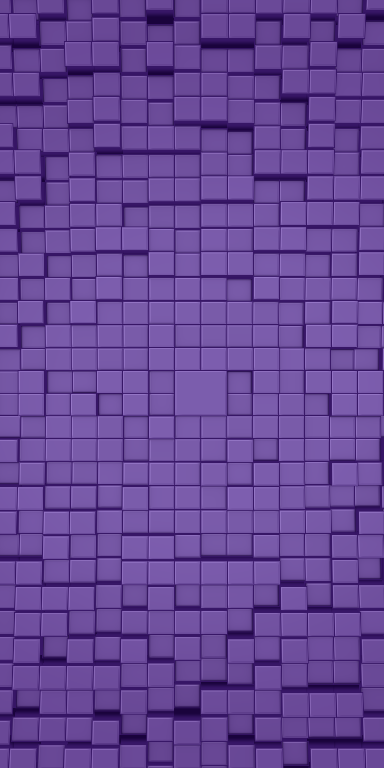
A Shadertoy shader for this background:

```glsl
// A wall of violet blocks pushed out to uneven heights, seen head on.
// Raised tops slide away from the vanishing point, which bares their inner
// walls; nearby higher blocks throw soft contact shadows on lower ones.

const vec2 VANISHING_POINT = vec2(0.523, 0.488);
const float COLUMN_WIDTH = 0.0664;  // share of the canvas width
const float ROW_HEIGHT = 0.0284;    // share of the canvas height, at the middle
const float ROW_GROWTH = 0.00024;   // rows get taller away from the middle
const vec2 RISE = vec2(0.024, 0.027); // outward slide of the highest block
const float TERRACE = 0.008;        // inner wall bared by each further row
const float SEAM = 0.015;

const vec3 FACE_LIGHT = vec3(0.483, 0.363, 0.675);
const vec3 FACE_DIM   = vec3(0.415, 0.285, 0.595);
const vec3 WALL_LIT   = vec3(0.215, 0.085, 0.400);
const vec3 WALL_DEEP  = vec3(0.100, 0.012, 0.235);

float hash(vec2 p) {
    p = fract(p * vec2(0.1031, 0.1137) + 0.37);
    p += dot(p, p.yx + 33.33);
    return fract((p.x + p.y) * p.x * 17.3);
}

float boxDistance(vec2 p, vec2 halfSize) {
    vec2 q = abs(p) - halfSize;
    return length(max(q, 0.0)) + min(max(q.x, q.y), 0.0);
}

// The four cells around the vanishing point form one large block
bool isMiddle(vec2 cell) {
    return all(lessThan(abs(cell + 0.5), vec2(1.0)));
}

// Stepped height from layered sines and a random part, wilder near the border
float blockHeight(vec2 cell) {
    if (isMiddle(cell)) return 1.0;
    vec2 reach = abs(cell + 0.5) / vec2(7.0, 15.0);
    float spread = mix(0.55, 1.05, smoothstep(0.25, 0.95, max(reach.x, reach.y)));
    float wave = sin(cell.x * 0.55 + 1.5 * sin(cell.y * 0.9))
               * sin(cell.y * 1.1 + cell.x * 0.2);
    float h = 0.62 + spread * (0.25 * wave + 0.75 * (hash(cell) - 0.5));
    return clamp(floor(h * 4.0) / 3.0, 0.0, 1.0);
}

// Canvas position to block grid, with rows and columns widening outward
vec2 toGrid(vec2 uv) {
    vec2 d = uv - VANISHING_POINT;
    float root = sqrt(ROW_HEIGHT * ROW_HEIGHT + 4.0 * ROW_GROWTH * abs(d.y));
    float row = sign(d.y) * (root - ROW_HEIGHT) / (2.0 * ROW_GROWTH);
    float bow = 1.0 + 0.05 * row * row / 225.0;
    return vec2(d.x / (COLUMN_WIDTH * bow), row);
}

// Light left by higher neighbours; local runs from -1 to 1 over the face
float contactLight(vec2 cell, vec2 local, float h) {
    float light = 1.0;
    vec2 dir = vec2(1.0, 0.0);
    for (int i = 0; i < 4; i++) {
        float drop = max(blockHeight(cell + dir) - h, 0.0);
        float gap = max(1.0 - dot(local, dir), 0.0);
        float falloff = 0.75 * exp(-gap * gap * 70.0) + 0.2 * exp(-gap * 4.0);
        light *= 1.0 - smoothstep(0.0, 0.75, drop) * falloff;
        dir = vec2(-dir.y, dir.x);
    }
    return light;
}

// Lit top face of a block, with a thin bright bevel at its upper left
vec3 faceColor(vec2 cell, vec2 local, float h, float edge, float dim) {
    vec3 color = mix(FACE_LIGHT, FACE_DIM, dim);
    float tint = isMiddle(cell) ? 0.5 : hash(cell + 19.0);
    color *= 0.955 + 0.025 * tint + 0.035 * h;
    float bevel = smoothstep(0.032, 0.0, abs(edge + 0.035));
    float facing = smoothstep(-0.3, 0.3, local.y - local.x);
    color += bevel * mix(-0.06, 0.10, facing);
    return mix(WALL_DEEP, color, contactLight(cell, local, h));
}

// Lay one block over the colour behind it
vec3 drawBlock(vec3 behind, vec2 grid, vec2 cell, bool isOwn, float aa, float dim) {
    float h = blockHeight(cell);
    vec2 scale = 1.0 + RISE * h;
    bool middle = isMiddle(cell);
    vec2 center = middle ? vec2(0.0) : (cell + 0.5) * scale;
    vec2 halfSize = (middle ? 1.0 : 0.5) * scale;
    float bared = middle ? 0.0 : TERRACE * (cell.y + 0.5);
    center.y += 0.5 * bared;
    halfSize.y -= 0.5 * abs(bared);
    vec2 offset = grid - center;
    float edge = boxDistance(offset, halfSize) + SEAM;
    vec3 wall = mix(WALL_LIT, WALL_DEEP, smoothstep(0.06, 0.30, edge));
    vec3 color = isOwn ? wall : behind;

    // Thin dark rim keeps the outline where a block overlaps another
    float rim = smoothstep(aa, -aa, edge - 2.0 * SEAM);
    color = mix(color, WALL_LIT, isOwn ? 0.0 : rim);
    vec3 face = faceColor(cell, offset / halfSize, h, edge, dim);
    return mix(color, face, smoothstep(aa, -aa, edge));
}

void mainImage(out vec4 fragColor, in vec2 fragCoord) {
    vec2 uv = fragCoord / iResolution.xy;
    vec2 grid = toGrid(uv);
    float aa = 0.45 / (COLUMN_WIDTH * iResolution.x);
    vec2 spread = (uv - VANISHING_POINT) * vec2(0.9, 2.0);
    float dim = smoothstep(0.3, 0.95, length(spread));

    // Blocks nearer the vanishing point overlap those further out
    vec2 own = floor(grid);
    vec2 outward = vec2(grid.x < 0.0 ? -1.0 : 1.0, grid.y < 0.0 ? -1.0 : 1.0);
    vec3 color = WALL_DEEP;
    for (int j = 0; j < 2; j++) {
        for (int i = 0; i < 2; i++) {
            vec2 cell = own - outward * vec2(float(i), float(j));
            color = drawBlock(color, grid, cell, i + j == 0, aa, dim);
        }
    }
    fragColor = vec4(color, 1.0);
}
```
